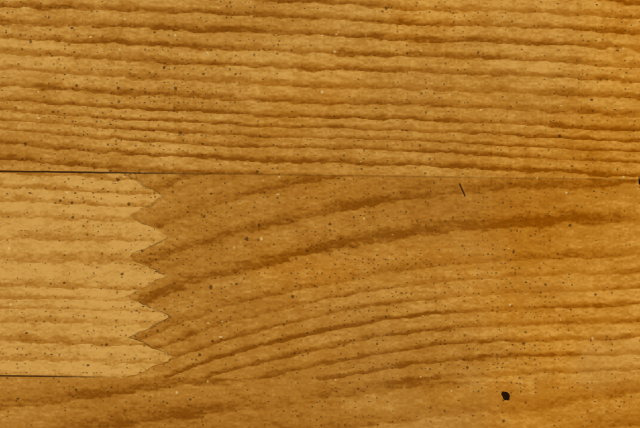
A WebGL 1 fragment shader for this texture:

```glsl
precision highp float;
// Worn pine boards with growth rings, a finger joint, dark seams and specks.
uniform vec2 u_resolution;

float hash(vec2 p) {
  return fract(sin(dot(p, vec2(127.1, 311.7))) * 43758.5453);
}

float noise(vec2 p) {
  vec2 i = floor(p), f = fract(p);
  f = f * f * (3.0 - 2.0 * f);
  return mix(mix(hash(i), hash(i + vec2(1.0, 0.0)), f.x),
             mix(hash(i + vec2(0.0, 1.0)), hash(i + 1.0), f.x), f.y);
}

float fbm(vec2 p) {
  float sum = 0.0, amp = 0.5;
  for (int i = 0; i < 4; i++) {
    sum += amp * noise(p);
    p = p * 2.03 + 17.3;
    amp *= 0.5;
  }
  return sum;
}

// Latewood line: slow darkening, then a crisp edge; strength varies per ring.
float ring(float phase, float start) {
  float f = fract(phase);
  float line = smoothstep(start, 0.84, f) * (1.0 - smoothstep(0.87, 1.0, f));
  return line * (0.7 + 0.45 * hash(vec2(floor(phase), 4.0)));
}

// Scattered uneven spots, at most one per cell.
float specks(vec2 p, float scale, float density, float radius) {
  vec2 cell = floor(p * scale);
  vec2 spot = 0.25 + 0.5 * vec2(hash(cell + 3.1), hash(cell + 7.7));
  float r = radius * (0.3 + 0.7 * hash(cell + 5.3));
  vec2 d = (fract(p * scale) - spot) / scale;
  d.y *= 0.8 + 0.8 * hash(cell + 2.3);
  float rim = length(d) + radius * 0.7 * (noise(p * 240.0) - 0.5);
  float px = 1.0 / u_resolution.y;
  return step(hash(cell + 1.9), density) * (1.0 - smoothstep(r - 0.8 * px, r + px, rim));
}

float stroke(float d, float width) {
  float px = 1.0 / u_resolution.y;
  return 1.0 - smoothstep(width - 0.5 * px, width + px, abs(d));
}

float segment(vec2 p, vec2 a, vec2 b) {
  vec2 ab = b - a;
  return length(p - a - ab * clamp(dot(p - a, ab) / dot(ab, ab), 0.0, 1.0));
}

void main() {
  vec2 p = gl_FragCoord.xy / u_resolution.y;
  float px = 1.0 / u_resolution.y;
  float wobble = fbm(p * vec2(3.0, 5.0)) - 0.47;
  float ragged = noise(p * vec2(30.0, 90.0)) + 0.7 * noise(p * vec2(90.0, 160.0)) - 0.85;
  float wear = 0.6 + 0.8 * noise(p * vec2(6.0, 22.0) + 31.0);

  // Top board: close, nearly level rings.
  float v = p.y + 0.045 * p.x - 0.025 * exp(-5.0 * p.x) * (1.0 - p.y) + 0.018 * wobble;
  float topTone = 0.72 - 0.5 * wear * ring(-28.0 * v + 1.6 * noise(vec2(v * 9.0, 2.0)) + 0.2 * ragged, 0.4);

  // Middle board: rings climb to the right, wide above and tight below.
  float rise = 0.2 * (1.0 - exp(-2.2 * (p.x - 0.37)));
  v = p.y - rise + 0.025 * wobble;
  float phase = -12.0 * v - 0.45 + 14.0 * max(0.23 - v, 0.0) + 0.15 * ragged;
  float middleTone = 0.5 + 0.16 * smoothstep(0.7, 1.5, p.x) - 0.42 * wear * ring(phase, 0.5);

  // Left board: pale, with faint fine rings.
  v = p.y + 0.02 * p.x + 0.02 * wobble;
  float leftTone = 0.88 - 0.34 * wear * ring(-25.0 * v + 1.3 * noise(vec2(v * 12.0, 8.0)) + 0.2 * ragged, 0.4);

  // Bottom board: broad, smudged bands.
  v = p.y - 0.13 * p.x + 0.06 * wobble;
  float bottomTone = 0.52 - 0.3 * wear * ring(-13.0 * v + 0.4 + 0.15 * ragged, 0.2);

  // Board layout with a zigzag finger joint.
  float topSeam = p.y - 0.6 + 0.013 * p.x + 0.001 * ragged;
  float lowSeam = p.y - 0.122 + 0.012 * p.x;
  float tooth = abs(fract(p.y * 10.6 + 0.25) * 2.0 - 1.0);
  float reach = 0.1 + 0.05 * (noise(vec2(p.y * 9.0, 3.0)) - 0.5);
  float joint = (p.x - 0.3 - reach * tooth + 0.012 * ragged) / 2.4;
  float tone = mix(leftTone, middleTone, smoothstep(-0.004, 0.004, joint));
  tone = mix(bottomTone, tone, smoothstep(-0.004, 0.004, lowSeam));
  tone = mix(tone, topTone, smoothstep(-px, px, topSeam));

  // Stains, fibres and fine grain.
  tone += 0.6 * (fbm(p * vec2(3.0, 6.0) + 5.0) - 0.47);
  tone += 0.3 * (fbm(p * vec2(18.0, 40.0) + 2.0) - 0.47);
  tone += 0.2 * (noise(p * vec2(45.0, 170.0)) - 0.5);
  tone += 0.2 * (noise(p * vec2(110.0, 230.0) + 9.0) - 0.5);
  tone += 0.2 * (noise(p * 210.0) - 0.5);

  vec3 wood = mix(vec3(0.51, 0.285, 0.04), vec3(0.66, 0.43, 0.135), smoothstep(-0.05, 0.5, tone));
  wood = mix(wood, vec3(0.81, 0.61, 0.30), smoothstep(0.38, 1.1, tone));
  float amber = smoothstep(0.7, 1.4, p.x + 1.2 * wobble);
  wood += amber * vec3(0.035, 0.005, -0.035);

  // Worn greyish haze at the lower right.
  float haze = exp(-9.0 * dot(p - vec2(1.22, 0.15), p - vec2(1.22, 0.15)));
  wood = mix(wood, vec3(0.74, 0.57, 0.33), 0.4 * haze * smoothstep(0.35, 0.7, fbm(p * 7.0)));

  // Seams fade toward the right; the joint is a thin broken line.
  vec3 dirt = vec3(0.2, 0.11, 0.03);
  float inMiddle = step(0.0, lowSeam) * step(topSeam, 0.0);
  float seams = stroke(topSeam, 0.0014) * mix(0.9, 0.15, smoothstep(0.15, 0.6, p.x));
  seams = max(seams, stroke(lowSeam, 0.0012) * (1.0 - smoothstep(0.08, 0.3, p.x)) * 0.8);
  seams = max(seams, stroke(joint, 0.001) * inMiddle * 0.4 * noise(p * 30.0));
  wood = mix(wood, dirt, seams);

  // Pores, dirt, pale chips, a scratch and two dark pits.
  float cluster = 0.1 + 1.8 * noise(p * 5.0);
  wood = mix(wood, dirt, 0.4 * specks(p, 90.0, 0.2 * cluster, 0.0022));
  wood = mix(wood, dirt, 0.55 * specks(p + 4.3, 37.0, 0.09 * cluster, 0.0034));
  wood = mix(wood, vec3(0.88, 0.77, 0.55), 0.6 * specks(p + 8.7, 30.0, 0.05, 0.0032));
  wood = mix(wood, dirt, 0.8 * stroke(segment(p, vec2(1.074, 0.57), vec2(1.086, 0.543)), 0.0012));
  float pit = min(length(p - vec2(1.182, 0.076)), length(p - vec2(1.5, 0.573)));
  wood = mix(wood, dirt * 0.7, stroke(pit + 0.008 * (noise(p * 110.0) - 0.5), 0.009));

  gl_FragColor = vec4(clamp(wood, 0.0, 1.0), 1.0);
}
```
